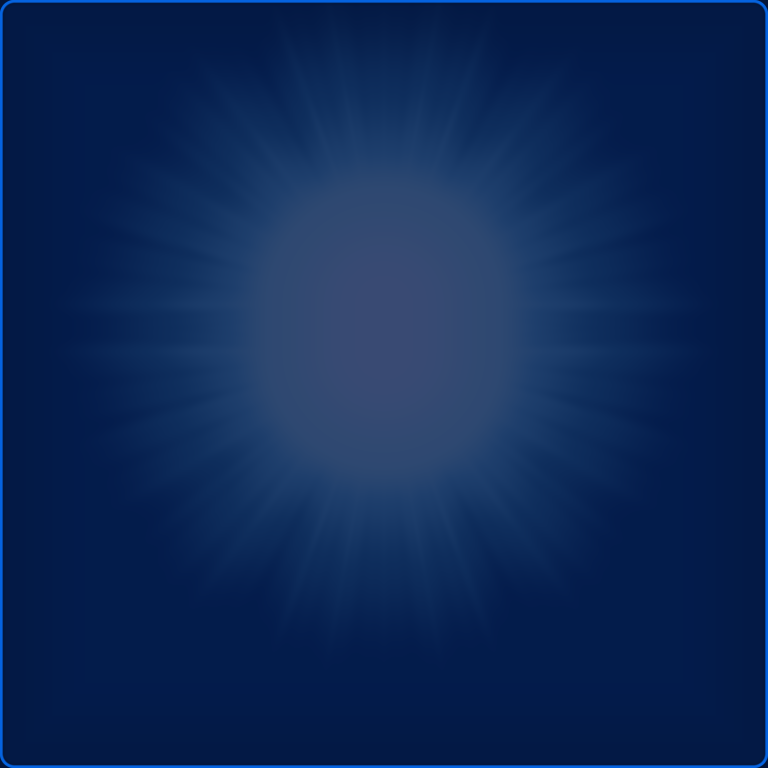
Reproduce this background procedurally as a WebGL 2 fragment shader.

```glsl
#version 300 es
precision highp float;
// Soft slate-blue sunburst on navy inside a thin, rounded bright blue frame.

uniform vec2 u_resolution;
out vec4 fragColor;

const vec3 NAVY = vec3(0.013, 0.108, 0.295);
const vec3 NAVY_EDGE = vec3(0.012, 0.098, 0.268);
const vec3 HALO_OUTER = vec3(0.060, 0.185, 0.368);
const vec3 HALO_INNER = vec3(0.120, 0.248, 0.427);
const vec3 CORE_RIM = vec3(0.180, 0.283, 0.442);
const vec3 CORE = vec3(0.222, 0.292, 0.452);
const vec3 FRAME = vec3(0.020, 0.390, 0.880);
const vec3 OUTSIDE = vec3(0.010, 0.080, 0.220);

float roundedBox(vec2 p, vec2 halfSize, float radius) {
    vec2 q = abs(p) - halfSize + radius;
    return length(max(q, 0.0)) + min(max(q.x, q.y), 0.0) - radius;
}

// Bell-shaped bump around a chosen angle
float streak(float angle, float at, float width) {
    float t = (angle - at) / width;
    return exp(-t * t);
}

// Ray strength from layered sines, with a few deep gaps
float rays(float angle) {
    float fine = 0.45 * sin(angle * 23.0 + 1.1)
               + 0.32 * sin(angle * 41.0 + 0.4)
               + 0.23 * sin(angle * 83.0 + 2.0);
    float gaps = streak(angle, 1.10, 0.055)
               + 0.65 * streak(angle, 0.61, 0.050)
               + 0.40 * streak(angle, 0.25, 0.035);
    float beams = 0.5 * streak(angle, 0.93, 0.025)
                + 0.6 * streak(angle, 0.0, 0.045)
                + 0.5 * streak(angle, 1.22, 0.020)
                + 0.4 * streak(angle, 1.39, 0.015);
    return 0.35 * fine + beams - 1.3 * gaps;
}

// Colour ramp running outward from the core
vec3 glow(float d) {
    vec3 color = mix(CORE, CORE_RIM, smoothstep(0.03, 0.165, d));
    color = mix(color, HALO_INNER, smoothstep(0.145, 0.205, d));
    color = mix(color, HALO_OUTER, smoothstep(0.18, 0.285, d));
    return mix(color, NAVY, smoothstep(0.25, 0.415, d));
}

void main() {
    vec2 uv = gl_FragCoord.xy / u_resolution;
    float pixel = 1.0 / min(u_resolution.x, u_resolution.y);

    // Two mirrored light sources form one slightly tall burst
    vec2 p = abs(uv - vec2(0.5, 0.573));
    vec2 fromSource = p - vec2(0.0, 0.03);
    float d = length(vec2(p.x, max(fromSource.y, 0.0)));
    float angle = atan(fromSource.y, max(p.x, 0.0001));

    // Rays stretch or shorten the glow outside the core
    float reach = smoothstep(0.15, 0.27, d);
    vec3 color = glow(d - 0.034 * reach * rays(angle));

    // Gentle darkening toward the sides
    float side = max(abs(uv.x - 0.5), abs(uv.y - 0.5));
    color -= (NAVY - NAVY_EDGE) * smoothstep(0.38, 0.50, side);

    // Inner shade, bright frame and rounded corners
    float box = roundedBox(uv - 0.5, vec2(0.5), 0.019);
    color *= 1.0 - 0.18 * smoothstep(-0.009, -0.003, box);
    float frame = smoothstep(-0.0035 - pixel, -0.0035 + pixel, box);
    color = mix(color, FRAME, frame);
    color = mix(color, OUTSIDE, smoothstep(-0.5 * pixel, pixel, box));
    fragColor = vec4(color, 1.0);
}
```
